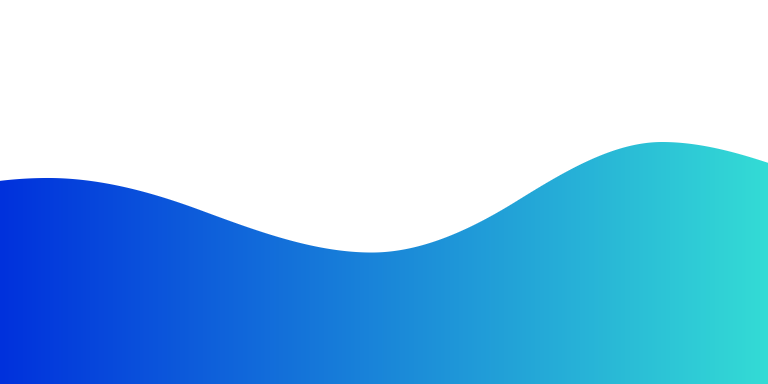
This background is drawn by a Shadertoy shader. Its source:

```glsl
// Draws a smooth wave with a blue to turquoise gradient below a white sky.

// Cubic Hermite curve through two knots, each holding x, height and slope.
float hermite(vec3 a, vec3 b, float x) {
    float span = b.x - a.x;
    float t = (x - a.x) / span;
    float s = 1.0 - t;
    return mix(a.y, b.y, t * t * (3.0 - 2.0 * t))
         + span * t * s * (a.z * s - b.z * t);
}

// Height of the wave crest, as a fraction of the canvas.
float waveHeight(float x) {
    vec3 knots[7] = vec3[7](
        vec3(0.0,    0.5290,  0.24),
        vec3(0.0625, 0.5365,  0.0),
        vec3(0.2604, 0.4531, -0.74),
        vec3(0.4840, 0.3424,  0.0),
        vec3(0.6732, 0.4770,  1.24),
        vec3(0.8620, 0.6302,  0.0),
        vec3(1.0,    0.5760, -0.66));
    int i = 0;
    while (i < 5 && x > knots[i + 1].x) i++;
    return hermite(knots[i], knots[i + 1], x);
}

void mainImage(out vec4 fragColor, in vec2 fragCoord) {
    vec2 uv = fragCoord / iResolution.xy;

    // Water runs from deep blue on the left to turquoise on the right.
    vec3 water = mix(vec3(0.0, 0.19, 0.863), vec3(0.2, 0.86, 0.835), uv.x);

    // Blend across about one pixel, measured square to the slope.
    float pixel = 1.0 / iResolution.y;
    float stepX = 1.0 / iResolution.x;
    float rise = waveHeight(uv.x + 0.5 * stepX) - waveHeight(uv.x - 0.5 * stepX);
    float edge = (waveHeight(uv.x) - uv.y) / length(vec2(pixel, rise));
    float coverage = clamp(edge + 0.5, 0.0, 1.0);

    fragColor = vec4(mix(vec3(1.0), water, coverage), 1.0);
}
```
